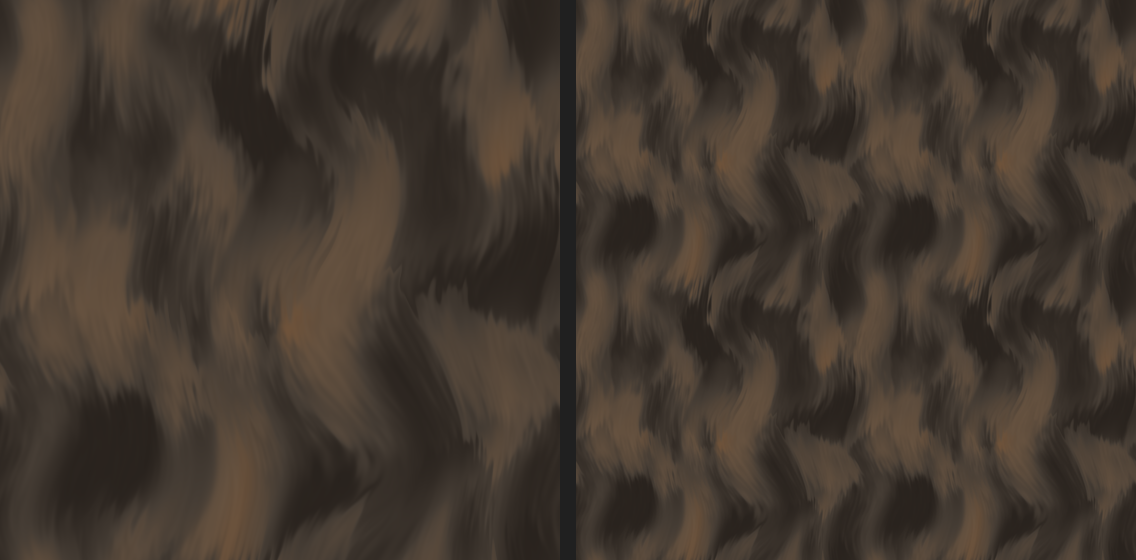
Left: one tile. Right: repeated 2 by 2.
A WebGL 1 fragment shader for this texture:

```glsl
precision highp float;
// Seamless dark brown camouflage of upright blotches with brushed, furry edges.
uniform vec2 u_resolution;

vec2 hash2(vec2 p) {
  vec3 q = fract(p.xyx * vec3(0.7549, 0.5698, 0.4385));
  q += dot(q, q.yzx + 33.33);
  q = fract(q * vec3(1.731, 2.417, 3.193));
  q += dot(q, q.zxy + 19.19);
  return fract((q.xx + q.yz) * q.zy);
}

// The half step keeps rounding from missing the wrap.
vec2 wrapCell(vec2 cell, vec2 period) {
  return floor(mod(cell + 0.5, period));
}

vec2 cornerSlope(vec2 cell, vec2 period, float seed) {
  return hash2(wrapCell(cell, period) + seed) * 2.0 - 1.0;
}

// Gradient noise that wraps after a whole number of cells.
float noise(vec2 uv, vec2 period, float seed) {
  vec2 p = uv * period;
  vec2 cell = floor(p);
  vec2 f = p - cell;
  vec2 w = f * f * f * (f * (f * 6.0 - 15.0) + 10.0);
  vec2 right = vec2(1.0, 0.0);
  vec2 up = vec2(0.0, 1.0);
  float a = dot(cornerSlope(cell, period, seed), f);
  float b = dot(cornerSlope(cell + right, period, seed), f - right);
  float c = dot(cornerSlope(cell + up, period, seed), f - up);
  float d = dot(cornerSlope(cell + 1.0, period, seed), f - 1.0);
  return mix(mix(a, b, w.x), mix(c, d, w.x), w.y);
}

// Flat irregular dabs of paint, blended narrowly where they meet.
float dabs(vec2 uv, vec2 period, float seed) {
  vec2 p = uv * period;
  vec2 cell = floor(p);
  float sum = 0.0;
  float total = 0.0;
  for (int j = -1; j <= 1; j++) {
    for (int i = -1; i <= 1; i++) {
      vec2 neighbour = cell + vec2(float(i), float(j));
      vec2 id = wrapCell(neighbour, period) + seed;
      vec2 away = neighbour + 0.1 + 0.8 * hash2(id) - p;
      float weight = exp(-16.0 * dot(away, away));
      sum += weight * (hash2(id + 57.0).x - 0.5);
      total += weight;
    }
  }
  return sum / max(total, 1e-6);
}

void main() {
  vec2 uv = gl_FragCoord.xy / u_resolution;

  // Large bends tilt the blotches and the brush direction.
  vec2 p = uv + vec2(0.15, 0.10) * vec2(noise(uv, vec2(3.0), 11.0),
                                        noise(uv, vec2(4.0, 3.0), 23.0));

  // Short bristles drag the blotch edges along the stroke.
  float coarse = noise(p, vec2(52.0, 11.0), 31.0);
  float fine = noise(p, vec2(108.0, 19.0), 47.0);
  float bristle = coarse + 0.7 * fine;
  float pressure = 0.6 + 1.0 * smoothstep(-0.3, 0.3, noise(uv, vec2(5.0), 71.0));
  vec2 brushed = p + bristle * pressure * vec2(0.014, 0.055);

  // Blotches: upright bands, smaller lumps and flat dabs.
  float tone = noise(brushed, vec2(6.0, 3.0), 83.0)
             + 0.4 * noise(brushed, vec2(11.0, 6.0), 97.0)
             + 0.5 * dabs(brushed, vec2(8.0, 4.0), 109.0);
  tone = smoothstep(-0.41, 0.41, tone + 0.03 * bristle);

  vec3 soot = vec3(0.163, 0.138, 0.118);
  vec3 umber = vec3(0.270, 0.236, 0.204);
  vec3 tan_ = vec3(0.390, 0.314, 0.244);
  vec3 color = mix(soot, umber, clamp(tone * 2.0, 0.0, 1.0));
  color = mix(color, tan_, clamp(tone * 2.0 - 1.0, 0.0, 1.0));

  // Rusty glow on some light strokes, cool grey on others.
  float warmth = noise(brushed, vec2(6.0, 5.0), 131.0);
  float rust = smoothstep(0.12, 0.5, warmth) * smoothstep(0.5, 0.95, tone);
  float grey = smoothstep(0.05, 0.4, -warmth) * smoothstep(0.4, 0.8, tone);
  color = mix(color, vec3(0.47, 0.33, 0.21), 0.6 * rust);
  color = mix(color, vec3(0.325, 0.277, 0.235), 0.6 * grey);

  // Faint hair grain.
  color *= 1.0 + 0.05 * fine + 0.04 * coarse;
  gl_FragColor = vec4(color, 1.0);
}
```
